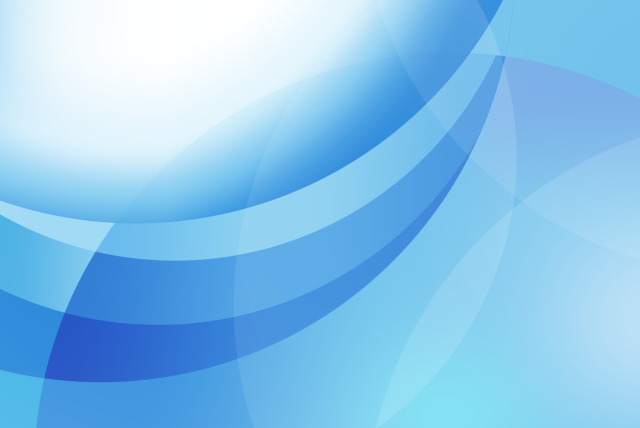
Give the GLSL for this background, as a Shadertoy shader.

```glsl
// Overlapping glassy blue discs around a white glow at the upper left.
// Nested discs are painted from the outermost in, each with its own gradient;
// one large disc tints them, and thin veils brighten the rims of four more.

// Discs: centre x, centre y, radius, in canvas heights
const vec3 CORE   = vec3(0.318, 1.449, 0.971);
const vec3 INNER  = vec3(0.410, 1.221, 0.830);
const vec3 MIDDLE = vec3(0.371, 1.100, 0.859);
const vec3 OUTER  = vec3(0.236, 1.078, 0.971);
const vec3 SHADE  = vec3(1.055, -0.098, 0.975);
const vec3 VEILS[4] = vec3[4](
    vec3(1.457, 0.287, 0.909), vec3(0.436, 0.633, 0.775),
    vec3(1.758, 1.275, 0.918), vec3(1.814, -0.229, 0.961));
const float VEIL_ALPHA[4] = float[4](0.09, 0.13, 0.09, 0.13);
const float VEIL_FADE = 0.35;
const float ASPECT = 1.5;

// Palette
const vec3 WHITE  = vec3(1.00, 1.00, 1.00);
const vec3 PALE   = vec3(0.89, 0.96, 0.99);
const vec3 LIGHT  = vec3(0.62, 0.85, 0.96);
const vec3 SKY    = vec3(0.50, 0.79, 0.94);
const vec3 CLEAR  = vec3(0.41, 0.75, 0.92);
const vec3 AZURE  = vec3(0.22, 0.60, 0.88);
const vec3 DEEP   = vec3(0.13, 0.52, 0.85);
const vec3 NAVY   = vec3(0.10, 0.29, 0.76);
const vec3 COBALT = vec3(0.16, 0.47, 0.83);
const vec3 VIOLET = vec3(0.44, 0.66, 0.90);
const vec3 TEAL   = vec3(0.24, 0.70, 0.90);
const vec3 CYAN   = vec3(0.45, 0.89, 0.95);
const vec3 MIST   = vec3(0.76, 0.89, 0.97);

// Signed distance to a disc, negative inside
float discDist(vec2 p, vec3 disc) {
    return length(p - disc.xy) - disc.z;
}

// Smooth-edged coverage of a disc
float cover(vec2 p, vec3 disc) {
    float soft = 0.75 / iResolution.y;
    return 1.0 - smoothstep(-soft, soft, discDist(p, disc));
}

float glow(vec2 p, vec2 centre, vec2 size) {
    vec2 q = (p - centre) / size;
    return exp(-dot(q, q));
}

vec3 across(vec3 left, vec3 right, float from, float to, float x) {
    return mix(left, right, smoothstep(from, to, x));
}

// Backdrop, outside and inside the shading disc
vec3 backdrop(vec2 p, float shade) {
    vec3 bare = across(TEAL, CLEAR, 0.0, 1.2, p.x);
    vec3 tinted = across(vec3(0.20, 0.56, 0.87), CLEAR, 0.30, 0.95, p.x);
    float corner = smoothstep(0.45, 0.80, p.y) * smoothstep(0.95, 1.25, p.x);
    tinted = mix(tinted, VIOLET, corner);
    tinted = mix(tinted, CYAN, 0.85 * glow(p, vec2(1.06, 0.02), vec2(0.24, 0.20)));
    tinted = mix(tinted, MIST, 0.90 * glow(p, vec2(1.54, 0.25), vec2(0.32, 0.30)));
    return mix(bare, tinted, shade);
}

// White heart that turns blue towards its rim and to the right
vec3 coreColor(vec2 p) {
    float u = length(p - CORE.xy) / CORE.z + 0.25 * max(p.x - 0.39, 0.0);
    vec3 c = mix(WHITE, PALE, smoothstep(0.58, 0.82, u));
    c = mix(c, SKY, smoothstep(0.80, 0.97, u));
    c = mix(c, AZURE, smoothstep(0.93, 1.06, u));
    c = mix(c, DEEP, smoothstep(1.03, 1.12, u));
    float side = exp(-p.x / 0.10) * smoothstep(0.45, 1.0, p.y);
    return mix(c, SKY, 0.55 * side);
}

void mainImage(out vec4 fragColor, in vec2 fragCoord) {
    vec2 p = fragCoord / iResolution.xy * vec2(ASPECT, 1.0);
    float shade = cover(p, SHADE);
    float outer = cover(p, OUTER);
    vec3 color = backdrop(p, shade);

    // Outer crescent
    vec3 bare = across(DEEP, AZURE, 0.0, 1.2, p.x);
    vec3 tinted = across(NAVY, vec3(0.19, 0.53, 0.86), 0.08, 0.70, p.x);
    tinted = mix(tinted, COBALT, smoothstep(0.80, 1.15, p.x));
    color = mix(color, mix(bare, tinted, shade), outer);

    // Middle crescent
    bare = across(vec3(0.27, 0.68, 0.89), SKY, 0.0, 0.25, p.x);
    bare = mix(bare, CLEAR, smoothstep(0.8, 1.2, p.x));
    tinted = across(COBALT, vec3(0.30, 0.64, 0.90), 0.15, 0.65, p.x);
    tinted = mix(tinted, vec3(0.20, 0.55, 0.86), smoothstep(0.75, 1.15, p.x));
    color = mix(color, mix(bare, tinted, shade), cover(p, MIDDLE) * outer);

    // Inner crescent
    bare = across(LIGHT, CLEAR, 0.2, 1.15, p.x);
    tinted = across(vec3(0.40, 0.73, 0.93), vec3(0.53, 0.81, 0.94), 0.25, 0.60, p.x);
    tinted = mix(tinted, vec3(0.34, 0.69, 0.91), smoothstep(0.70, 1.15, p.x));
    color = mix(color, mix(bare, tinted, shade), cover(p, INNER) * outer);

    // Bright core, faintly deepened under the shading disc
    vec3 core = coreColor(p) * mix(vec3(1.0), vec3(0.94, 0.98, 0.995), shade);
    color = mix(color, core, cover(p, CORE));

    // Translucent veils, strongest at the rim
    for (int i = 0; i < 4; i++) {
        float depth = max(-discDist(p, VEILS[i]), 0.0);
        float alpha = VEIL_ALPHA[i] * exp(-depth / VEIL_FADE);
        color = mix(color, WHITE, alpha * cover(p, VEILS[i]));
    }
    fragColor = vec4(color, 1.0);
}
```
